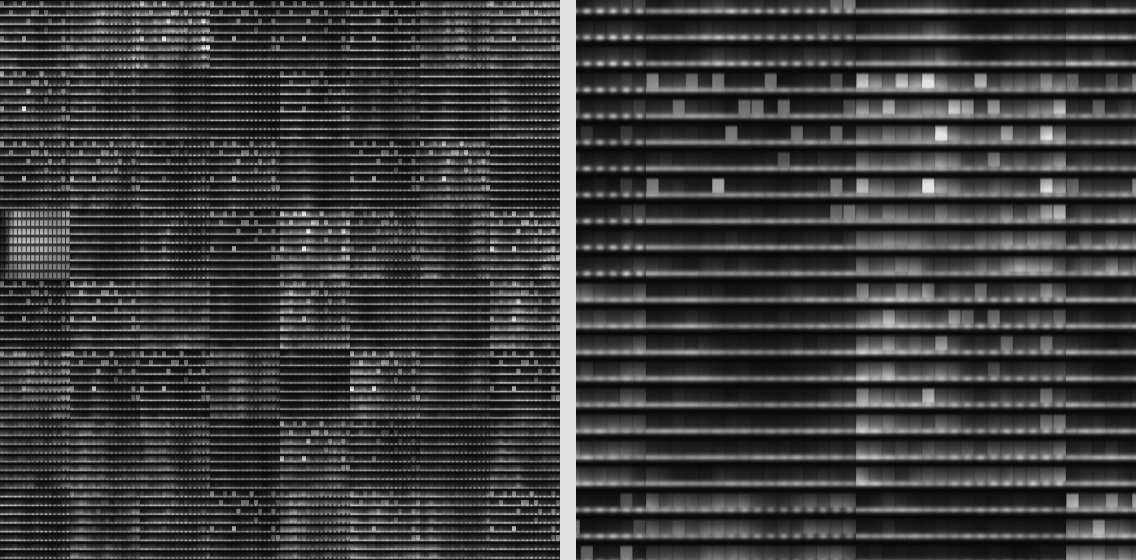
Left: the whole. Right: its middle third, enlarged.
This pattern is drawn by a WebGL 2 fragment shader. Its source:

```glsl
#version 300 es
precision highp float;

uniform vec2 u_resolution;
out vec4 fragColor;

const float TILES = 8.0;              // tiles across and down
const vec2 CELLS = vec2(16.0, 8.0);   // windows across, floors down per tile
const float LEDGE_Y = 0.24;           // ledge height within a floor
const float LEDGE_WIDTH = 0.115;
const float LEDGE_LIGHT = 0.66;
const float PANE_DIM = 0.11;          // pane light in the darkest tile
const float PANE_BRIGHT = 0.46;       // pane light in the palest tile
const float LIT_SHARE = 0.13;         // share of lit windows
const float LIT_LIGHT = 0.40;
const float SHADOW = 0.035;
const vec2 BEACON = vec2(5.0, 3.0);   // brightest lit window
const vec2 ODD_TILE = vec2(0.0, 4.0); // tile with a washed-out facade
const vec3 TINT = vec3(0.99, 1.0, 0.99);

float hash(vec2 p) {
    vec3 q = fract(p.xyx * vec3(0.1031, 0.1030, 0.0973));
    q += dot(q, q.yzx + 33.33);
    return fract((q.x + q.y) * q.z);
}

float noise(vec2 p) {
    vec2 i = floor(p);
    vec2 f = smoothstep(0.0, 1.0, fract(p));
    return mix(mix(hash(i), hash(i + vec2(1, 0)), f.x),
               mix(hash(i + vec2(0, 1)), hash(i + vec2(1, 1)), f.x), f.y);
}

// Soft-edged band between two heights
float band(float x, float lo, float hi, float soft) {
    return smoothstep(lo - soft, lo + soft, x) - smoothstep(hi - soft, hi + soft, x);
}

// Lit windows share their places in all tiles
float litWindow(vec2 cell) {
    float edge = step(cell.x, 0.5) + step(abs(cell.x - 14.0), 0.5);
    float upper = step(5.5, cell.y);
    float chance = LIT_SHARE * (0.6 + 1.6 * edge + 0.9 * upper);
    float lit = step(hash(cell + 17.0), chance) * mix(0.4, 1.0, hash(cell + 53.0));
    vec2 d = abs(cell - BEACON);
    return max(lit, 1.4 * step(max(d.x, d.y), 0.5));
}

void main() {
    vec2 p = gl_FragCoord.xy / u_resolution * TILES;
    vec2 tile = floor(p);
    vec2 local = fract(p);
    vec2 cell = floor(local * CELLS);
    vec2 f = fract(local * CELLS);
    float odd = 1.0 - step(0.5, distance(tile, ODD_TILE));

    // Character of each tile
    float tone = hash(tile + 3.7);
    float paneLight = mix(PANE_DIM, PANE_BRIGHT, tone * tone);
    float litAmount = smoothstep(0.2, 0.9, hash(tile + 41.3));
    float dotAmount = mix(0.15, 0.6, hash(tile + 71.9));
    float ledgeLight = LEDGE_LIGHT * mix(0.84, 1.12, hash(tile + 29.1));

    // Cloudy wear, stretched down the tile
    float cloud = noise(local * vec2(5.0, 1.8) + tile * 13.0);
    float streak = noise(vec2(local.x * 13.0, local.y * 2.0) + tile * 23.0 + 7.0);
    float wear = mix(0.5, 1.45, cloud) * mix(0.72, 1.28, streak);
    float shade = band(local.x, 0.52, 0.8, 0.13);
    wear *= 1.0 - 0.45 * shade * hash(tile + 97.0);

    // Panes fade upward into the shadow of the next ledge
    float pane = band(f.y, 0.24, 0.87, 0.09) * mix(1.1, 0.42, smoothstep(0.25, 0.9, f.y));
    float mullion = band(f.x, 0.06, 0.94, 0.1);
    float grain = mix(0.78, 1.22, hash(cell + tile * 31.0));
    float light = SHADOW + paneLight * pane * wear * grain * mix(0.82, 1.0, mullion);

    // Lit windows
    float window = band(f.x, 0.04, 0.96, 0.09) * band(f.y, 0.28, 0.86, 0.08);
    light += LIT_LIGHT * litWindow(cell) * litAmount * window * (1.0 - 0.6 * odd);

    // Bright ledge, beaded toward the right
    float offset = (f.y - LEDGE_Y) / LEDGE_WIDTH;
    float ledge = exp(-offset * offset);
    float gap = 0.5 + 0.5 * cos(6.2831853 * f.x);
    float bead = 1.0 - dotAmount * gap * mix(0.35, 1.0, smoothstep(0.25, 0.65, local.x));
    float ledgeWear = mix(0.82, 1.12, cloud) * mix(0.92, 1.08, hash(cell.yx + tile * 19.0));
    light = mix(light, ledgeLight * bead * ledgeWear, ledge);

    // Washed-out facade with a dark left side
    float blocks = band(f.x, 0.12, 0.88, 0.14) * band(f.y, 0.2, 0.85, 0.12);
    float facade = SHADOW + mix(0.2, 0.72, blocks) * mix(0.6, 1.2, cloud);
    facade *= mix(0.25, 1.0, smoothstep(0.08, 0.3, local.x + 0.1 * streak));
    light = mix(light, facade, 0.8 * odd);

    fragColor = vec4(TINT * clamp(light, 0.0, 0.9), 1.0);
}
```
